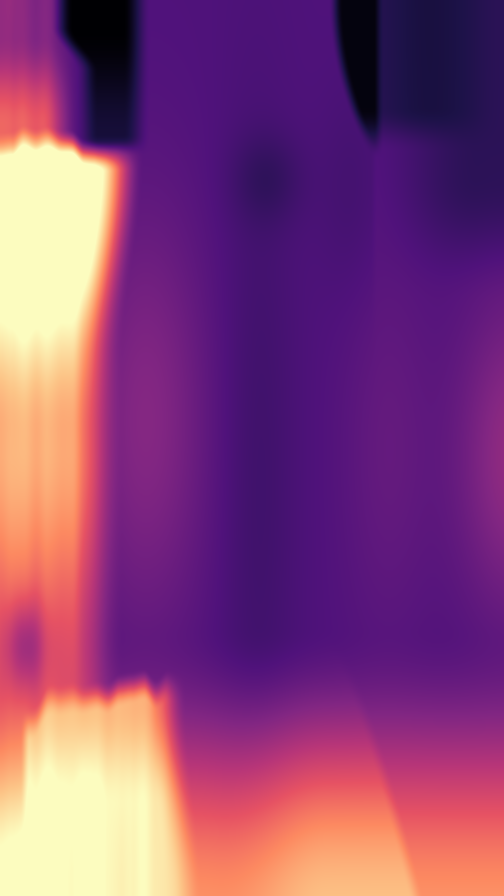
A Shadertoy shader for this texture map:

```glsl
#define BASE_HEAT 0.25
#define FLOOR_HEAT 0.52
#define STREAK_AMOUNT 0.07
#define STREAK_SCALE vec2(42.0, 2.5)
#define COLUMN_TOP 0.845
#define BLOCK_TOP 0.225

// Smooth ramp from 0 at a to 1 at b, in either direction
float ramp(float a, float b, float x) {
    float t = clamp((x - a) / (b - a), 0.0, 1.0);
    return t * t * (3.0 - 2.0 * t);
}

float blob(vec2 p, vec2 center, vec2 size) {
    vec2 d = (p - center) / size;
    return exp(-dot(d, d));
}

float hash(vec2 p) {
    return fract(sin(dot(p, vec2(127.1, 311.7))) * 43758.5);
}

float noise(vec2 p) {
    vec2 i = floor(p), f = fract(p);
    f = f * f * (3.0 - 2.0 * f);
    return mix(mix(hash(i), hash(i + vec2(1, 0)), f.x),
               mix(hash(i + vec2(0, 1)), hash(i + vec2(1, 1)), f.x), f.y);
}

// Dark violet to pale yellow heat palette
vec3 heatColor(float heat) {
    vec3 stops[9] = vec3[9](
        vec3(0.00, 0.00, 0.01), vec3(0.11, 0.07, 0.28), vec3(0.31, 0.07, 0.48),
        vec3(0.51, 0.15, 0.51), vec3(0.72, 0.21, 0.47), vec3(0.90, 0.32, 0.39),
        vec3(0.99, 0.54, 0.38), vec3(0.99, 0.77, 0.53), vec3(0.99, 0.99, 0.75));
    float s = clamp(heat, 0.0, 1.0) * 8.0;
    int i = min(int(s), 7);
    return mix(stops[i], stops[i + 1], s - float(i));
}

// Violet backdrop with soft vertical bands
float backdrop(vec2 p) {
    float heat = BASE_HEAT;
    heat += 0.13 * blob(p, vec2(0.29, 0.53), vec2(0.12, 0.23));
    heat -= 0.04 * blob(p, vec2(0.51, 0.47), vec2(0.08, 0.40));
    heat += 0.05 * blob(p, vec2(0.77, 0.50), vec2(0.09, 0.22));
    heat += 0.16 * blob(p, vec2(1.02, 0.49), vec2(0.11, 0.17));
    heat -= 0.06 * blob(p, vec2(0.53, 0.80), vec2(0.07, 0.05));
    heat -= 0.09 * ramp(0.72, 0.95, p.x) * ramp(0.66, 0.80, p.y);
    heat -= 0.03 * blob(p, vec2(0.70, 0.78), vec2(0.07, 0.12)) * ramp(0.75, 0.735, p.x);
    heat -= 0.10 * ramp(0.735, 0.76, p.x) * ramp(1.0, 0.8, p.x) * ramp(0.83, 0.88, p.y);
    return heat;
}

// Warm floor with a curved crest
float floorGlow(vec2 p) {
    float crest = 0.64 + 0.18 * pow(max(1.0 - p.y / 0.29, 0.0), 0.7);
    float inside = ramp(crest + 0.02, crest - 0.01, p.x) * ramp(0.43, 0.65, p.x);
    return FLOOR_HEAT * ramp(0.30, -0.02, p.y) + 0.10 * inside * ramp(0.30, 0.06, p.y);
}

// Tapered dark tongue hanging from the top right
float rightTongue(vec2 p) {
    float s = (1.0 - p.y) / 0.17;
    float left = 0.66 + 0.075 * s * s;
    return ramp(left - 0.008, left + 0.02, p.x) * ramp(0.762, 0.742, p.x)
         * ramp(0.82, 0.88, p.y);
}

float leftTongue(vec2 p) {
    float left = mix(0.165, 0.115, ramp(0.92, 0.97, p.y));
    return ramp(left - 0.015, left + 0.03, p.x) * ramp(0.30, 0.245, p.x)
         * ramp(0.825, 0.85, p.y);
}

// Heat along the tall left column
float columnHeat(vec2 p) {
    float heat = mix(0.64, 0.84, ramp(0.26, 0.50, p.y));
    heat += 0.26 * ramp(0.52, 0.71, p.y);
    heat += 0.42 * ramp(0.25, 0.02, p.y);
    heat -= 0.08 * ramp(0.05, 0.2, p.x) * ramp(0.75, 0.6, p.y);
    return heat - 0.20 * blob(p, vec2(0.05, 0.28), vec2(0.04, 0.05));
}

void mainImage(out vec4 fragColor, in vec2 fragCoord) {
    vec2 p = fragCoord / iResolution.xy;
    float streak = noise(p * STREAK_SCALE) - 0.5;

    float heat = backdrop(p) + floorGlow(p);
    heat = mix(heat, 0.02, rightTongue(p));

    // Top left haze and dark tongue
    float haze = 0.37 + 0.26 * ramp(0.96, 0.86, p.y) + 0.07 * ramp(0.06, 0.0, p.x);
    heat = mix(heat, haze + streak * STREAK_AMOUNT, ramp(0.16, 0.08, p.x) * ramp(0.8, 0.85, p.y));
    heat = mix(heat, 0.10 * ramp(0.97, 0.84, p.y), leftTongue(p));

    // Hot left column
    float edge = 0.20 + 0.04 * ramp(0.60, 0.82, p.y);
    float top = COLUMN_TOP + 0.012 * ramp(0.22, 0.10, p.x) + 0.01 * streak;
    float column = ramp(edge + 0.045, edge - 0.055, p.x) * ramp(top, top - 0.035, p.y);
    heat = mix(heat, columnHeat(p) + streak * STREAK_AMOUNT, column);

    // Pale block at the lower left
    float blockTop = BLOCK_TOP + 0.012 * ramp(0.1, 0.28, p.x) - 0.03 * ramp(0.11, 0.04, p.x);
    blockTop += 0.02 * streak;
    float right = 0.345 + 0.03 * ramp(0.22, 0.0, p.y);
    float block = ramp(0.04, 0.06, p.x) * ramp(right + 0.025, right - 0.05, p.x)
                * ramp(blockTop + 0.012, blockTop - 0.025, p.y);
    float blockHeat = 0.87 + 0.17 * ramp(0.22, 0.10, p.y) - 0.08 * ramp(0.2, 0.32, p.x);
    heat = mix(heat, blockHeat + 1.5 * streak * STREAK_AMOUNT, block);

    fragColor = vec4(heatColor(heat), 1.0);
}
```
